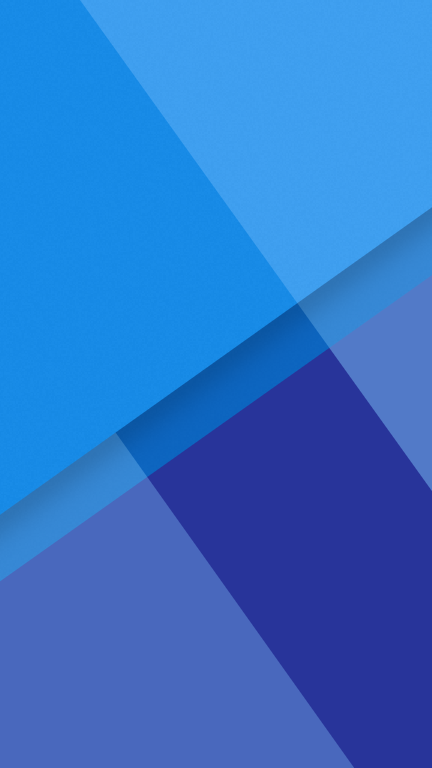
This background is drawn by a Shadertoy shader. Its source:

```glsl
#define SHADOW_DEPTH 0.15
#define SHADOW_WIDTH 0.052
#define GRAIN_SCALE 288.0
#define GRAIN_AMOUNT 0.014

const vec2 CANVAS = vec2(1.0, 16.0 / 9.0);

const vec3 AZURE      = vec3(0.092, 0.543, 0.902);
const vec3 SKY        = vec3(0.245, 0.622, 0.937);
const vec3 COBALT     = vec3(0.050, 0.397, 0.752);
const vec3 STEEL      = vec3(0.213, 0.534, 0.836);
const vec3 INDIGO     = vec3(0.156, 0.205, 0.605);
const vec3 PERIWINKLE = vec3(0.285, 0.407, 0.740);
const vec3 LAVENDER   = vec3(0.322, 0.480, 0.785);

float hash(vec2 p) {
    vec3 q = fract(vec3(p.xyx) * 0.1031);
    q += dot(q, q.yzx + 33.33);
    return fract((q.x + q.y) * q.z);
}

// Signed distance to the line a-b, positive on its left side
float lineDistance(vec2 p, vec2 a, vec2 b) {
    vec2 along = normalize(b - a);
    return dot(p - a, vec2(-along.y, along.x));
}

float coverage(float distanceInside) {
    return clamp(distanceInside * iResolution.x + 0.5, 0.0, 1.0);
}

void mainImage(out vec4 fragColor, in vec2 fragCoord) {
    vec2 p = fragCoord / iResolution.xy * CANVAS;

    // Two rising sheet edges and two falling fold edges
    float sheetEdge = lineDistance(p, vec2(0.0, 0.586), vec2(1.0, 1.298));
    float bandEdge  = lineDistance(p, vec2(0.0, 0.432), vec2(1.0, 1.141));
    float rightFold = lineDistance(p, vec2(1.0, 0.641), vec2(0.185, 1.778));
    float leftFold  = lineDistance(p, vec2(0.820, 0.0), vec2(0.268, 0.776));

    float sheet = coverage(sheetEdge);
    float band  = coverage(bandEdge);
    float right = coverage(-rightFold);
    float left  = coverage(leftFold);

    // Lower layer and the translucent band across it
    vec3 lower = mix(mix(INDIGO, PERIWINKLE, left), LAVENDER, right);
    vec3 strip = mix(COBALT, STEEL, max(left, right));

    // Soft shadow cast below the top sheet
    float depth = max(-sheetEdge, 0.0) / SHADOW_WIDTH;
    strip *= 1.0 - SHADOW_DEPTH * exp(-depth * depth);

    // Top sheet with fine paper grain
    vec3 top = mix(AZURE, SKY, right);
    float grain = hash(floor(p * GRAIN_SCALE)) - 0.5;
    top += GRAIN_AMOUNT * grain;
    strip += 0.5 * GRAIN_AMOUNT * grain;

    vec3 color = mix(mix(lower, strip, band), top, sheet);
    fragColor = vec4(color, 1.0);
}
```
